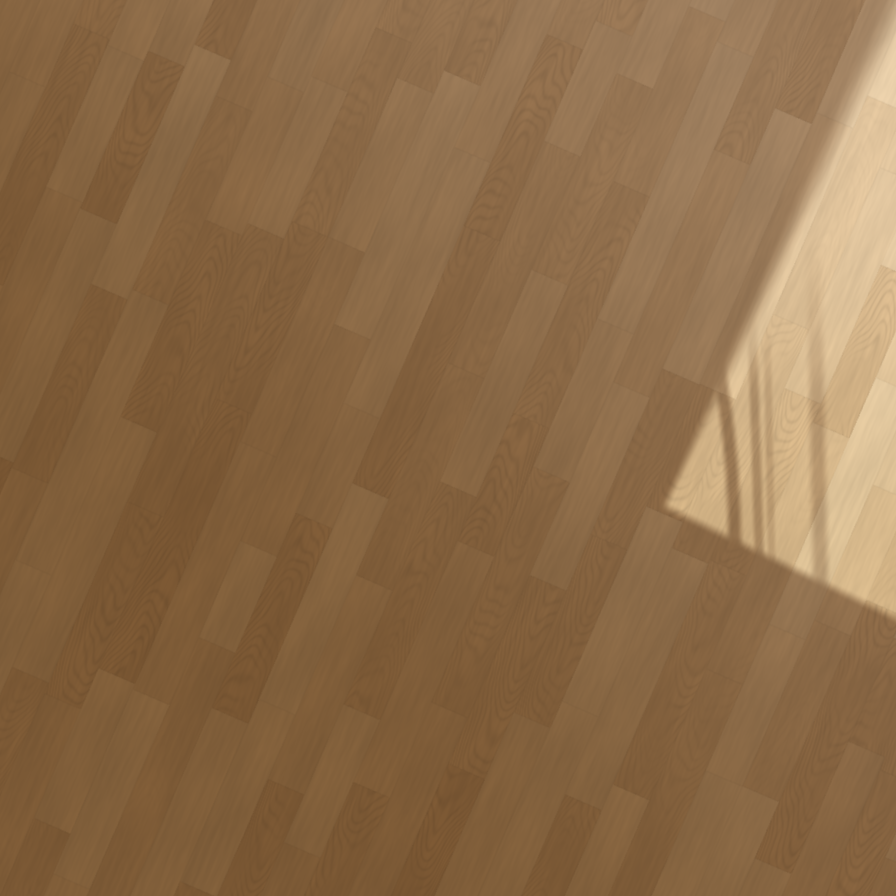
This texture is drawn by a three.js fragment shader. Its source:

```glsl
varying vec2 vUv;

float hash(vec2 p) {
  p = fract(p * vec2(0.1031, 0.1137));
  p += dot(p, p.yx + 33.33);
  return fract((p.x + p.y) * p.x * 17.0 + p.y * 9.0);
}

vec2 gradientAt(vec2 cell) {
  float angle = 6.2832 * hash(cell);
  return vec2(cos(angle), sin(angle));
}

float gradientNoise(vec2 p) {
  vec2 i = floor(p), f = fract(p);
  vec2 w = f * f * f * (f * (f * 6.0 - 15.0) + 10.0);
  float a = dot(gradientAt(i), f);
  float b = dot(gradientAt(i + vec2(1.0, 0.0)), f - vec2(1.0, 0.0));
  float c = dot(gradientAt(i + vec2(0.0, 1.0)), f - vec2(0.0, 1.0));
  float d = dot(gradientAt(i + 1.0), f - 1.0);
  return mix(mix(a, b, w.x), mix(c, d, w.x), w.y);
}

float endJoint(float strip, float row) {
  return row + 0.55 * hash(vec2(strip + 60.0, row + 90.0));
}

// Tint of the floor: staggered planks, grain and seams
vec3 wood(vec2 uv) {
  float across = dot(uv, vec2(0.918, -0.397)) / 0.0445 + 40.0;
  float along = dot(uv, vec2(0.397, 0.918));
  float strip = floor(across);
  float x = fract(across) - 0.5;

  // Planks of uneven length
  float v = along / 0.24 + 9.0 * hash(vec2(strip, 7.0)) + 10.0;
  float row = floor(v);
  if (v < endJoint(strip, row)) row -= 1.0;
  float toEnd = 0.24 * min(v - endJoint(strip, row), endJoint(strip, row + 1.0) - v);
  float toSide = 0.0445 * (0.5 - abs(x));
  vec2 plank = vec2(strip, row);
  float tone = hash(plank + 13.0);
  float seed = 50.0 * hash(plank + 31.0);

  // Straight fibres and soft blotches
  float fibre = gradientNoise(vec2(across * 9.0 + seed, along * 14.0));
  float pores = gradientNoise(vec2(across * 20.0, along * 55.0 + seed));
  float blotch = gradientNoise(vec2(across * 0.9 + seed, along * 9.0));

  // Nested arches on the darker planks
  float bend = x + 0.5 * (hash(plank + 71.0) - 0.5);
  float wobble = gradientNoise(vec2(x * 2.0 + seed, along * 16.0));
  float side = hash(plank + 47.0) < 0.5 ? -1.0 : 1.0;
  float rings = along * 52.0 + side * 11.0 * bend * bend + 2.2 * wobble;
  float arch = pow(0.5 + 0.5 * sin(6.2832 * rings), 3.0);
  float figure = smoothstep(0.5, 0.85, 1.0 - tone) * smoothstep(-0.3, 0.3, blotch + 0.1);

  float seam = 1.0 - smoothstep(0.0002, 0.0015, min(toEnd, toSide));
  float value = 0.95 + 0.09 * tone + 0.045 * fibre + 0.025 * pores + 0.06 * blotch;
  value -= 0.06 * figure * arch + 0.03 * seam;
  return value * mix(vec3(1.02, 0.985, 0.94), vec3(0.995, 1.005, 1.02), tone);
}

float bar(float x, float center, float halfWidth) {
  return 1.0 - smoothstep(halfWidth * 0.3, halfWidth * 1.7, abs(x - center));
}

// Wedge of sunlight crossed by thin upright shadows
float sunlight(vec2 uv) {
  vec2 p = uv - vec2(0.742, 0.435);
  float blur = mix(0.006, 0.022, clamp(p.y / 0.555, 0.0, 1.0));
  float light = smoothstep(-blur, blur, dot(p, vec2(0.907, -0.421)));
  light *= smoothstep(-0.007, 0.007, dot(p, vec2(0.436, 0.9)));

  float bend = uv.y - 0.39;
  float low = 1.0 - smoothstep(0.55, 0.66, uv.y);
  float tall = 1.0 - smoothstep(0.5, 0.76, uv.y);
  light *= 1.0 - 0.85 * low * bar(uv.x, 0.82 - 0.45 * bend * bend, 0.007);
  light *= 1.0 - 0.55 * low * bar(uv.x, 0.847 - 0.03 * bend, 0.005);
  light *= 1.0 - 0.3 * low * bar(uv.x, 0.861 - 0.02 * bend, 0.004);
  light *= 1.0 - 0.5 * tall * bar(uv.x, 0.915 - 0.02 * bend, 0.008);
  return light;
}

void main() {
  // Four samples smooth the plank edges
  vec3 grain = vec3(0.0);
  for (int i = 0; i < 4; i++) {
    float n = float(i);
    vec2 offset = vec2(mod(n, 2.0), floor(n / 2.0)) - 0.5;
    grain += 0.25 * wood(vUv + 0.001 * offset);
  }

  float glow = smoothstep(0.45, 1.95, vUv.x + 0.9 * vUv.y);
  vec3 shade = mix(vec3(0.49, 0.36, 0.22), vec3(0.625, 0.505, 0.38), glow);
  vec3 sunlit = mix(vec3(0.83, 0.72, 0.55), vec3(0.89, 0.79, 0.645), smoothstep(0.35, 0.85, vUv.y));
  gl_FragColor = vec4(grain * mix(shade, sunlit, sunlight(vUv)), 1.0);
}
```
